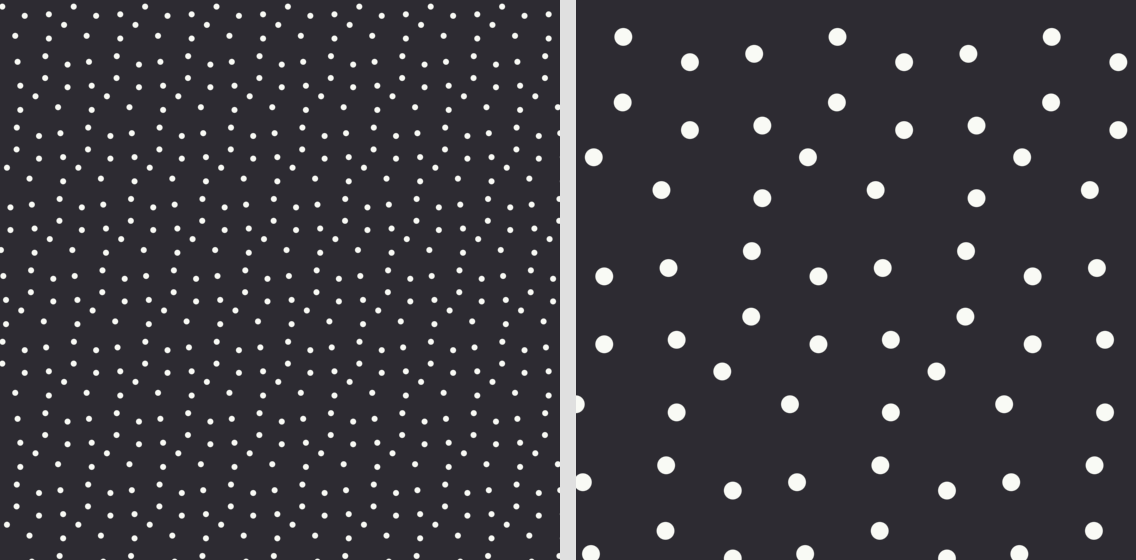
Left, the full canvas; right, a detail of the centre.
Give the GLSL for this pattern, as a WebGL 2 fragment shader.

```glsl
#version 300 es
precision highp float;
// Small off-white dots on charcoal: a nine-dot motif repeated on a sheared grid.

uniform vec2 u_resolution;
out vec4 outColor;

const vec3 CHARCOAL = vec3(0.176, 0.170, 0.196);
const vec3 OFF_WHITE = vec3(0.975, 0.980, 0.962);

const float PERIOD = 0.1275;                // motif size, in canvas heights
const float ROW_SHIFT = 0.4;                // leftward step per row, in periods
const float DOT_RADIUS = 0.0053;            // in canvas heights
const vec2 ANCHOR = vec2(0.0810, 0.1003);   // first motif, from the top left

// Dot centres within one motif, in periods, y pointing down
const int DOT_COUNT = 9;
const vec2 MOTIF[DOT_COUNT] = vec2[](
    vec2(0.000, 0.000), vec2(0.311, 0.118), vec2(0.611, 0.079),
    vec2(-0.003, 0.306), vec2(0.311, 0.435), vec2(0.649, 0.414),
    vec2(0.862, 0.562), vec2(0.178, 0.715), vec2(0.649, 0.753)
);

// Offset to the nearest point of a unit grid whose rows slide left by shift
vec2 repeatSheared(vec2 p, float shift) {
    float row = round(p.y);
    p += vec2(shift * row, -row);
    p.x -= round(p.x);
    return p;
}

// Distance to the nearest dot centre, in periods
float nearestDot(vec2 p, float shift) {
    float nearest = 1.0;
    for (int i = 0; i < DOT_COUNT; i++) {
        nearest = min(nearest, length(repeatSheared(p - MOTIF[i], shift)));
    }
    return nearest;
}

// Coverage of a shape from its signed distance and edge softness
float coverage(float signedDistance, float softness) {
    return 1.0 - smoothstep(-softness, softness, signedDistance);
}

void main() {
    // Canvas position, measured downward from the top left
    vec2 position = gl_FragCoord.xy / u_resolution.y;
    position.y = 1.0 - position.y;

    // Dots with antialiased edges
    vec2 cell = (position - ANCHOR) / PERIOD;
    float edge = nearestDot(cell, ROW_SHIFT) * PERIOD - DOT_RADIUS;
    float dots = coverage(edge, 0.85 / u_resolution.y);

    outColor = vec4(mix(CHARCOAL, OFF_WHITE, dots), 1.0);
}
```
